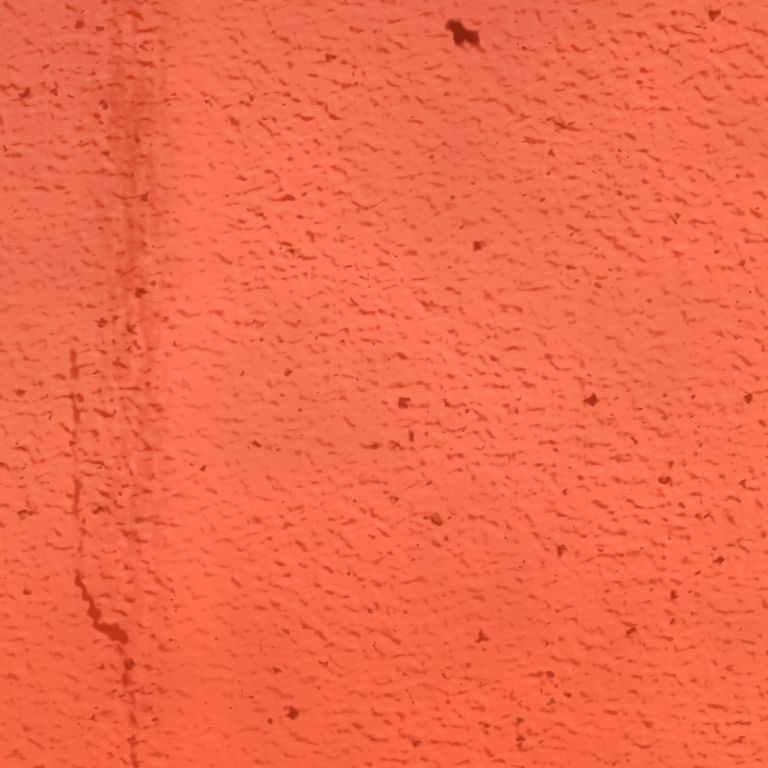
A three.js fragment shader for this texture:

```glsl
varying vec2 vUv;

vec2 hash2(vec2 p) {
  vec3 q = fract(p.xyx * vec3(0.1031, 0.1030, 0.0973));
  q += dot(q, q.yzx + 33.33);
  return fract((q.xx + q.yz) * q.zy);
}

vec2 gradientAt(vec2 cell) {
  float angle = 6.2832 * hash2(cell + 71.0).x;
  return vec2(cos(angle), sin(angle));
}

float gradientNoise(vec2 p) {
  vec2 i = floor(p), f = fract(p);
  vec2 u = f * f * f * (f * (f * 6.0 - 15.0) + 10.0);
  vec2 e = vec2(1.0, 0.0);
  float low = mix(dot(gradientAt(i), f), dot(gradientAt(i + e), f - e), u.x);
  float high = mix(dot(gradientAt(i + e.yx), f - e.yx), dot(gradientAt(i + 1.0), f - 1.0), u.x);
  return mix(low, high, u.y);
}

// Plaster relief: slightly flattened grains in three sizes
float relief(vec2 p) {
  p += 0.008 * vec2(gradientNoise(p * 30.0), gradientNoise(p * 30.0 + 40.0));
  float coarse = gradientNoise(p * vec2(42.0, 62.0));
  float medium = gradientNoise(p * vec2(78.0, 108.0) + 17.0);
  float fine = gradientNoise(p * vec2(135.0, 165.0) + 53.0);
  return 0.9 * coarse + 0.65 * medium + 0.3 * fine;
}

float segmentDistance(vec2 p, vec2 a, vec2 b) {
  vec2 ab = b - a;
  return length(p - a - ab * clamp(dot(p - a, ab) / dot(ab, ab), 0.0, 1.0));
}

// Small ragged holes, at most one in each grid cell
float pits(vec2 p, float cells, float chance) {
  vec2 id = floor(p * cells);
  vec2 rnd = hash2(id + cells);
  vec2 offset = fract(p * cells) - mix(vec2(0.28), vec2(0.72), hash2(id + 9.0 + cells));
  offset += 0.2 * vec2(gradientNoise(p * 95.0), gradientNoise(p * 95.0 + 30.0));
  offset.y *= 1.25;
  float radius = mix(0.07, 0.16, rnd.y * rnd.y);
  float hole = 1.0 - smoothstep(radius * 0.3, radius * 1.6, length(offset));
  return hole * step(rnd.x, chance) * mix(0.6, 1.0, rnd.y);
}

void main() {
  vec2 p = vUv;
  float patches = gradientNoise(p * 4.0 + 5.0);
  float grit = gradientNoise(p * vec2(65.0, 55.0) + 8.0);

  // Paint: saturated below, paler in the middle, duller at the top and left
  vec3 paint = mix(vec3(0.970, 0.397, 0.262), vec3(0.977, 0.450, 0.335), smoothstep(0.0, 0.55, p.y));
  paint = mix(paint, vec3(0.925, 0.415, 0.312), smoothstep(0.6, 1.05, p.y));
  paint = mix(paint, vec3(0.985, 0.445, 0.305), 0.5 * smoothstep(0.7, 1.0, p.x));
  paint *= 1.0 - 0.035 * (1.0 - smoothstep(0.1, 0.24, p.x)) * smoothstep(0.1, 0.7, p.y);
  paint *= 1.0 + 0.045 * patches + 0.025 * gradientNoise(p * 13.0);

  // Rough vertical seam, with a smooth pale strip at its right
  float seamX = p.x - 0.172 - 0.012 * gradientNoise(vec2(2.0, p.y * 5.0)) - 0.008 * grit;
  float seam = exp(-pow(seamX / 0.042, 2.0));
  float strip = exp(-pow((seamX - 0.085) / 0.04, 2.0));
  float streak = gradientNoise(p * vec2(55.0, 10.0)) + 0.8 * gradientNoise(p * vec2(100.0, 45.0));
  float seamShade = seam * mix(0.35, 0.75, smoothstep(0.1, 0.9, p.y));
  paint = mix(paint, vec3(0.83, 0.285, 0.185), seamShade * clamp(0.5 + 1.2 * streak, 0.0, 1.0));
  paint *= 1.0 + 0.02 * strip;

  // Light from above leaves soft shadows under the grains
  vec2 lightStep = vec2(0.0016, 0.0028);
  float slope = relief(p + lightStep) - relief(p - lightStep);
  float roughness = (1.0 - 0.45 * strip) * (0.95 + 0.6 * patches + 0.5 * seam);
  float shadow = smoothstep(0.06, 0.85, slope) * roughness;
  float light = smoothstep(0.05, 0.8, -slope) * roughness;
  vec3 color = mix(paint, vec3(0.79, 0.245, 0.125), min(0.85 * shadow, 1.0));
  color += vec3(0.014, 0.038, 0.038) * light;

  // Pits gather in loose clusters
  float cluster = smoothstep(-0.35, 0.35, gradientNoise(p * 6.0 + 21.0)) * (1.0 - 0.7 * strip);
  float holes = 0.0;
  for (int i = 0; i < 3; i++) {
    float layer = float(i);
    holes = max(holes, pits(p + 0.37 * layer, 20.0 + 11.0 * layer, 0.26 * cluster) * (1.0 - 0.15 * layer));
  }
  color = mix(color, vec3(0.65, 0.155, 0.06), 0.9 * holes);

  // Crack: faint and upright, then a deep hook, then broken downwards
  vec2 q = p + 0.009 * vec2(gradientNoise(p * 28.0), gradientNoise(p * 28.0 + 13.0));
  q += 0.006 * vec2(gradientNoise(p * 75.0 + 3.0), gradientNoise(p * 75.0 + 33.0));
  float upright = segmentDistance(q, vec2(0.096, 0.56), vec2(0.103, 0.25));
  float hook = min(segmentDistance(q, vec2(0.103, 0.25), vec2(0.125, 0.19)),
                   segmentDistance(q, vec2(0.125, 0.19), vec2(0.163, 0.168)));
  float lower = segmentDistance(q, vec2(0.16, 0.165), vec2(0.182, -0.02));
  float broken = smoothstep(-0.2, 0.3, grit);
  float crack = (1.0 - smoothstep(0.001, 0.009, upright)) * mix(0.12, 0.8, broken);
  crack = max(crack, (1.0 - smoothstep(0.001, 0.011, lower)) * mix(0.1, 0.85, broken));
  float hookWidth = mix(0.003, 0.008, smoothstep(0.11, 0.15, p.x));
  crack = max(crack, 1.0 - smoothstep(hookWidth * 0.5, hookWidth + 0.003, hook + 0.004 * grit));
  color = mix(color, vec3(0.72, 0.175, 0.08), 0.85 * crack);

  // One large chip near the top edge
  float chip = segmentDistance(q, vec2(0.593, 0.966), vec2(0.612, 0.948)) + 0.009 * grit;
  color = mix(color, vec3(0.55, 0.13, 0.055), 1.0 - smoothstep(0.005, 0.014, chip));

  gl_FragColor = vec4(color, 1.0);
}
```
